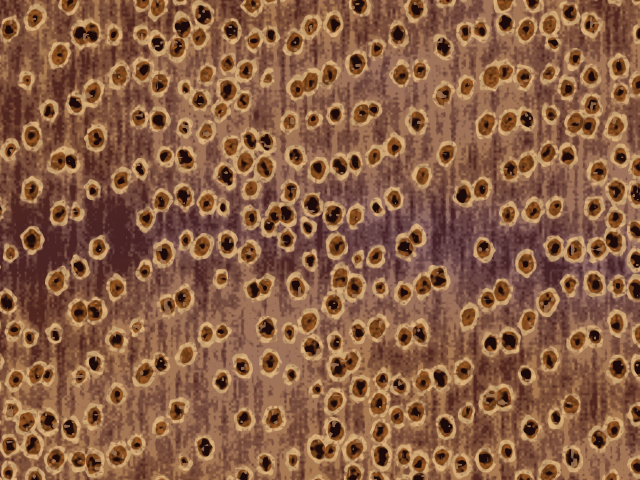
Give the GLSL for this texture, as a Shadertoy shader.

```glsl
// Cut hardwood end grain: oval open pores with pale ragged rims, strung in
// slanting chains over streaky purple-brown wood. Pores sit on a jittered grid
// whose rows are bent into waves; value noise gives the streaks and grain.

#define PORE_STEP vec2(0.045, 0.088)  // spacing along and across the chains
#define PORE_SHARE 0.91               // part of the grid cells holding a pore
#define PORE_MIN 0.0105
#define PORE_MAX 0.0215
#define RIM_WIDTH 0.0090
#define CHAIN_BEND 0.10               // height of the waves in the chains
#define PALE  vec3(0.81, 0.66, 0.46)
#define LIGHT vec3(0.65, 0.48, 0.34)
#define MID   vec3(0.47, 0.31, 0.24)
#define DARK  vec3(0.31, 0.15, 0.13)
#define RUST  vec3(0.50, 0.28, 0.11)
#define BLACK vec3(0.11, 0.035, 0.035)

float hash(vec2 p) {
    return fract(sin(dot(p, vec2(127.1, 311.7))) * 43758.5453);
}

float noise(vec2 p) {
    vec2 i = floor(p), f = fract(p);
    f = f * f * (3.0 - 2.0 * f);
    return mix(mix(hash(i), hash(i + vec2(1, 0)), f.x),
               mix(hash(i + vec2(0, 1)), hash(i + vec2(1, 1)), f.x), f.y);
}

float fbm(vec2 p) {
    float sum = 0.0, amp = 0.53;
    for (int i = 0; i < 4; i++) {
        sum += amp * noise(p);
        p = p * 2.03 + 17.3;
        amp *= 0.5;
    }
    return sum;
}

float bend(float x, float row) {
    return CHAIN_BEND * sin(8.0 * x + 0.3 * row);
}

// Nearest pore: x = signed distance to its wall, y = its size, z = its seed
vec3 nearestPore(vec2 p) {
    vec3 best = vec3(1.0, PORE_MAX, 0.0);
    float bentY = p.y + bend(p.x, p.y / PORE_STEP.y);
    vec2 home = floor(vec2(p.x, bentY) / PORE_STEP);
    for (int j = -2; j <= 2; j++)
    for (int i = -2; i <= 2; i++) {
        vec2 cell = home + vec2(i, j);
        float seed = hash(cell + 3.7);
        if (hash(cell + 51.3) > PORE_SHARE) continue;
        vec2 jitter = vec2(hash(cell + 11.1), hash(cell + 29.9)) - 0.5;
        vec2 center = (cell + 0.5 + jitter * vec2(0.55, 0.38)) * PORE_STEP;
        center.y -= bend(center.x, cell.y);
        float size = mix(PORE_MIN, PORE_MAX, sqrt(hash(cell + 83.0)));
        vec2 r = p - center;
        r.x += r.y * (seed - 0.6) * 0.35;
        float wall = length(r / vec2(0.78, 1.0)) - size;
        if (wall < best.x) best = vec3(wall, size, seed);
    }
    return best;
}

// Wood between the pores, lit up a little close to a rim
vec3 wood(vec2 p, float glow, float grain) {
    float broad = fbm(p * vec2(2.2, 5.0) + 4.0);
    float streak = noise(p * vec2(105.0, 7.0));
    float fine = noise(p * vec2(190.0, 38.0) + 9.0);
    float offBand = (p.y - 0.47 - 0.05 * sin(3.0 * p.x)) / 0.10;
    float band = exp(-offBand * offBand);
    float tone = 0.47 + 0.9 * (broad - 0.5) + 0.65 * (streak - 0.5)
               + 0.5 * (fine - 0.5) + 0.5 * (grain - 0.5)
               + 0.38 * glow - 0.27 * band
               + 0.14 * smoothstep(0.45, 0.1, p.y);
    vec3 col = mix(DARK, MID, smoothstep(0.0, 0.5, tone));
    col = mix(col, LIGHT, smoothstep(0.48, 0.9, tone));
    float violet = clamp(0.2 + 0.6 * band + 1.2 * (broad - 0.5), 0.0, 1.0);
    return col * mix(vec3(1.03, 1.0, 0.92), vec3(0.88, 0.87, 1.18), violet);
}

// Inside of a pore: rusty wall, dark hollow, a few pale crumbs
vec3 hollow(vec2 p, vec3 pore, float grain) {
    float depth = -pore.x / pore.y;
    float clump = noise(p * 110.0 + pore.z * 40.0);
    float shade = depth + 0.9 * (clump - 0.5) + 0.6 * (pore.z - 0.5);
    vec3 col = RUST * (0.72 + 0.55 * grain);
    col = mix(col, BLACK, smoothstep(0.3, 0.72, shade));
    float crumb = noise(p * 125.0 + 70.0) + 0.25 * (fract(pore.z * 7.0) - 0.5);
    return mix(col, LIGHT, 0.8 * smoothstep(0.77, 0.9, crumb));
}

void mainImage(out vec4 fragColor, in vec2 fragCoord) {
    vec2 p = fragCoord / iResolution.y;
    float soft = max(0.0022, 1.0 / iResolution.y);
    float grain = noise(p * 190.0 + 31.0);

    // Slightly uneven walls
    vec2 wobble = vec2(noise(p * 75.0), noise(p * 75.0 + 40.0)) - 0.5;
    vec3 pore = nearestPore(p + 0.005 * wobble);

    // Layers from the wood up: wood, ragged rim, hollow
    float ragged = noise(p * 90.0 + 12.0) - 0.5;
    float rim = RIM_WIDTH * (0.95 + 0.9 * ragged);
    float glow = exp(-max(pore.x - rim, 0.0) / 0.011);
    vec3 col = wood(p, glow, grain);
    vec3 rimColor = mix(LIGHT, PALE, smoothstep(0.1, 0.5, grain + 0.5 * ragged));
    rimColor *= 0.92 + 0.2 * noise(p * 130.0 + 5.0);
    col = mix(col, rimColor, 0.93 * smoothstep(soft, -soft, pore.x - rim));
    col = mix(col, hollow(p, pore, grain), smoothstep(soft, -soft, pore.x));

    fragColor = vec4(clamp(col, 0.0, 1.0), 1.0);
}
```
